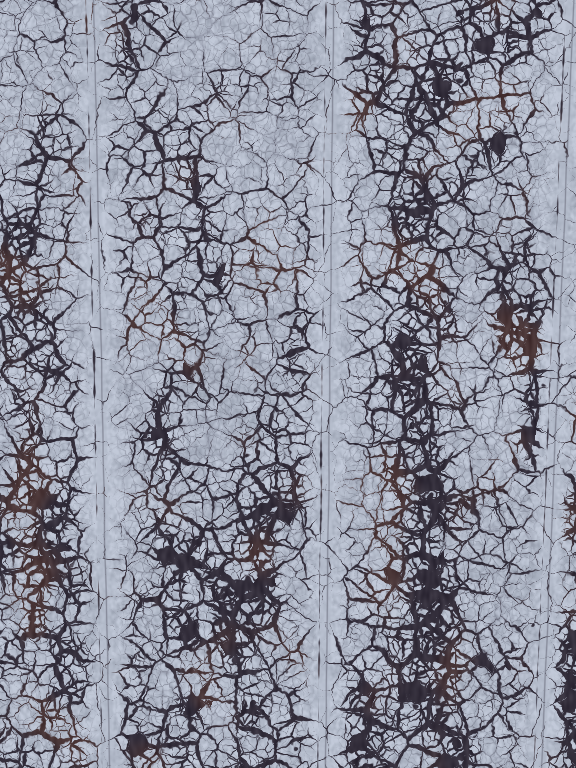
This texture is drawn by a Shadertoy shader. Its source:

```glsl
// Cracked, flaking pale paint over dark wooden boards with vertical grooves.

vec2 hash2(vec2 p) {
    vec3 h = fract(p.xyx * vec3(0.1031, 0.1030, 0.0973));
    h += dot(h, h.yzx + 33.33);
    return fract((h.xx + h.yz) * h.zy);
}

float cornerSlope(vec2 cell, vec2 corner, vec2 f) {
    return dot(hash2(cell + corner) * 2.0 - 1.0, f - corner);
}

float gradientNoise(vec2 p) {
    vec2 cell = floor(p + 100.0), f = fract(p);
    vec2 u = f * f * f * (f * (f * 6.0 - 15.0) + 10.0);
    float low = mix(cornerSlope(cell, vec2(0, 0), f), cornerSlope(cell, vec2(1, 0), f), u.x);
    float high = mix(cornerSlope(cell, vec2(0, 1), f), cornerSlope(cell, vec2(1, 1), f), u.x);
    return 1.4 * mix(low, high, u.y);
}

vec2 noise2(vec2 p) {
    return vec2(gradientNoise(p), gradientNoise(p + 37.3));
}

// Paint chips as Voronoi cells: x = distance to the border, y = random value per chip.
vec2 chips(vec2 p, float scale) {
    p = p * scale + scale;
    vec2 cell = floor(p), f = fract(p), nearest = vec2(0), nearestCell = vec2(0);
    float best = 9.0;
    for (int j = -1; j <= 1; j++)
    for (int i = -1; i <= 1; i++) {
        vec2 o = vec2(i, j);
        vec2 r = o + hash2(cell + o) - f;
        if (dot(r, r) < best) { best = dot(r, r); nearest = r; nearestCell = o; }
    }
    float border = 9.0;
    for (int j = -2; j <= 2; j++)
    for (int i = -2; i <= 2; i++) {
        vec2 o = nearestCell + vec2(i, j);
        vec2 r = o + hash2(cell + o) - f;
        vec2 d = r - nearest;
        if (dot(d, d) > 1e-4) border = min(border, dot(0.5 * (r + nearest), normalize(d)));
    }
    return vec2(border / scale, hash2(cell + nearestCell + 71.0).x);
}

float crack(float dist, float halfWidth, float blur) {
    return 1.0 - smoothstep(halfWidth - blur, halfWidth + blur, dist);
}

void mainImage(out vec4 fragColor, in vec2 fragCoord) {
    vec2 p = fragCoord / iResolution.y;
    float blur = 0.65 / iResolution.y;

    // Signed distance to the closest, slightly leaning board groove
    float groove = 9.0;
    for (int i = 0; i < 3; i++) {
        float x = mix(0.141 + 0.281 * float(i), 0.12 + 0.3125 * float(i), p.y);
        if (abs(p.x - x) < abs(groove)) groove = p.x - x;
    }
    groove += 0.001 * gradientNoise(p * vec2(30, 12));
    float onBoard = smoothstep(0.005, 0.04, abs(groove));

    // Wear runs along the grain and grows towards the bottom
    float wear = 0.62 - 0.22 * p.y
        + 0.65 * gradientNoise(p * vec2(10, 2.8) + 4.0)
        + 0.45 * gradientNoise(p * vec2(22, 13) + 9.0);
    wear = clamp(wear, 0.0, 1.2) * mix(0.25, 1.0, onBoard);

    // Three generations of cracks with ragged edges
    vec2 ragged = p + 0.005 * noise2(p * 45.0) + 0.0022 * noise2(p * 170.0);
    vec2 large = chips(ragged, 23.0);
    vec2 medium = chips(ragged * vec2(1.0, 1.12) + 3.0, 42.0);
    vec2 fine = chips(ragged * vec2(1.1, 0.95) + 7.0, 78.0);
    float vary = gradientNoise(p * 34.0 + 2.0);
    float bare = crack(large.x, -0.0006 + 0.0047 * wear + 0.0018 * vary, blur);
    bare = max(bare, crack(medium.x, -0.0009 + 0.0034 * wear - 0.0022 * vary, blur));
    float fineWidth = -0.0025 + 0.0042 * wear + 0.002 * gradientNoise(p * vec2(40, 22));
    bare = max(bare, crack(fine.x, fineWidth, blur));

    // Lost chips and torn patches
    float lost = step(medium.y, 0.16 * smoothstep(0.5, 1.1, wear));
    bare = max(bare, lost * smoothstep(0.0, 2.0 * blur, medium.x));
    float torn = gradientNoise(p * vec2(26, 19) + 15.0) + 0.3 * gradientNoise(p * 90.0);
    bare = max(bare, smoothstep(0.0, 0.07, torn + 0.6 * wear - 0.95));

    // Paint: mottling, tilted chips, wrinkles and hairlines
    float shade = 0.26 + 0.4 * gradientNoise(p * vec2(70, 50))
        + 0.5 * gradientNoise(p * vec2(190, 150)) + 0.25 * gradientNoise(p * 5.0)
        + 0.3 * (medium.y - 0.5);
    vec3 paint = mix(vec3(0.76, 0.79, 0.85), vec3(0.60, 0.63, 0.69), clamp(shade, 0.0, 1.0));
    float hairline = crack(fine.x, 0.0003 + 0.0006 * vary, blur + 0.0003);
    float wrinkle = crack(abs(gradientNoise(ragged * 62.0 + 21.0)), 0.02, 0.05);
    paint = mix(paint, vec3(0.40, 0.41, 0.47), max(0.6 * hairline, 0.22 * wrinkle) * onBoard);
    float edge = min(large.x, medium.x + 0.001);
    paint = mix(paint, vec3(0.46, 0.47, 0.54), 0.5 * exp(-edge * 650.0) * onBoard);

    // Groove: pale ridge, grey seam and a broken dark edge
    paint = mix(paint, vec3(0.70, 0.73, 0.79), 0.6 * crack(abs(groove), 0.007, 0.002));
    paint = mix(paint, vec3(0.45, 0.46, 0.52), 0.75 * crack(abs(groove - 0.002), 0.0008, 0.0012));
    float broken = gradientNoise(p * vec2(20, 26)) + 0.6 * gradientNoise(p * vec2(60, 95));
    bare = max(bare, crack(abs(groove + 0.008), 0.0022 * broken, blur + 0.0003));

    // Bare wood: near black with rusty brown areas
    float rust = smoothstep(0.0, 0.5, gradientNoise(p * vec2(13, 10) + 30.0));
    vec3 wood = mix(vec3(0.18, 0.16, 0.21), vec3(0.30, 0.20, 0.19), 0.75 * rust);
    wood += 0.07 * gradientNoise(p * vec2(160, 60)) + 0.02;

    fragColor = vec4(mix(paint, wood, bare), 1.0);
}
```
